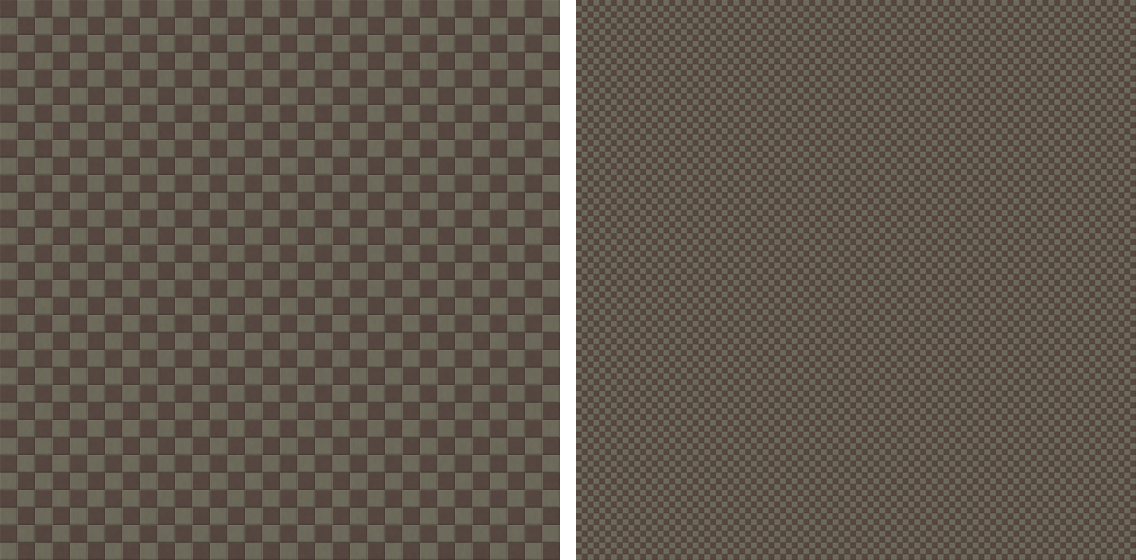
Left: one tile. Right: repeated 3 by 3.
Reproduce this pattern procedurally as a three.js fragment shader.

```glsl
// Checkerboard of 32 by 32 small felt-like tiles in brown and olive grey.
// Each tile has a thin lit edge at its top and left and a soft shaded edge at
// its bottom and right; wrapping value noise adds a faint mottled grain.

#define TILES 32.0
#define BROWN vec3(0.335, 0.274, 0.251)
#define OLIVE vec3(0.424, 0.413, 0.354)
#define LIT_WIDTH 0.065
#define SHADE_WIDTH 0.13
#define LIT_GAIN 0.13
#define SHADE_GAIN 0.17
#define EDGE_SOFTNESS 0.03
#define GRAIN_GAIN 0.075
#define TILE_GAIN 0.018

varying vec2 vUv;

float hash(vec2 p) {
  vec3 q = fract(p.xyx * vec3(0.1031, 0.1030, 0.0973));
  q += dot(q, q.yzx + 33.33);
  return fract((q.x + q.y) * q.z);
}

// Value noise from 0 to 1 that wraps after a whole number of cells.
float wrapNoise(vec2 uv, vec2 cells) {
  vec2 p = uv * cells;
  vec2 i = floor(p);
  vec2 f = fract(p);
  f = f * f * (3.0 - 2.0 * f);
  vec2 a = mod(i, cells);
  vec2 b = mod(i + 1.0, cells);
  return mix(mix(hash(a), hash(vec2(b.x, a.y)), f.x),
             mix(hash(vec2(a.x, b.y)), hash(b), f.x), f.y);
}

// Smoothed square wave per axis: +1 in even cells, -1 in odd ones.
vec2 squareWave(vec2 p) {
  vec2 f = fract(p);
  vec2 parity = 1.0 - 2.0 * mod(floor(p), 2.0);
  return parity * clamp(min(f, 1.0 - f) / EDGE_SOFTNESS, 0.0, 1.0);
}

void main() {
  vec2 p = vUv * TILES;
  vec2 f = fract(p);

  // Checker: olive where column and row share parity.
  vec2 wave = squareWave(p);
  float olive = 0.5 + 0.5 * wave.x * wave.y;
  vec3 color = mix(BROWN, OLIVE, olive);

  // Mottled grain, with faint upright fibres on the olive tiles.
  float mottle = 0.55 * wrapNoise(vUv, vec2(160.0))
               + 0.45 * wrapNoise(vUv, vec2(320.0)) - 0.5;
  float fibre = wrapNoise(vUv, vec2(288.0, 96.0)) - 0.5;
  float grain = mix(mottle, 0.6 * mottle + 0.4 * fibre, olive);
  float tileTone = hash(mod(floor(p), TILES) + 7.0) - 0.5;

  // Bevel lit from the upper left.
  float lit = 1.0 - smoothstep(0.0, LIT_WIDTH, min(f.x, 1.0 - f.y));
  float shade = 1.0 - smoothstep(0.0, SHADE_WIDTH, min(1.0 - f.x, f.y));

  float light = 1.0 + GRAIN_GAIN * grain + TILE_GAIN * tileTone
              + LIT_GAIN * lit - SHADE_GAIN * shade;
  gl_FragColor = vec4(color * light, 1.0);
}
```
